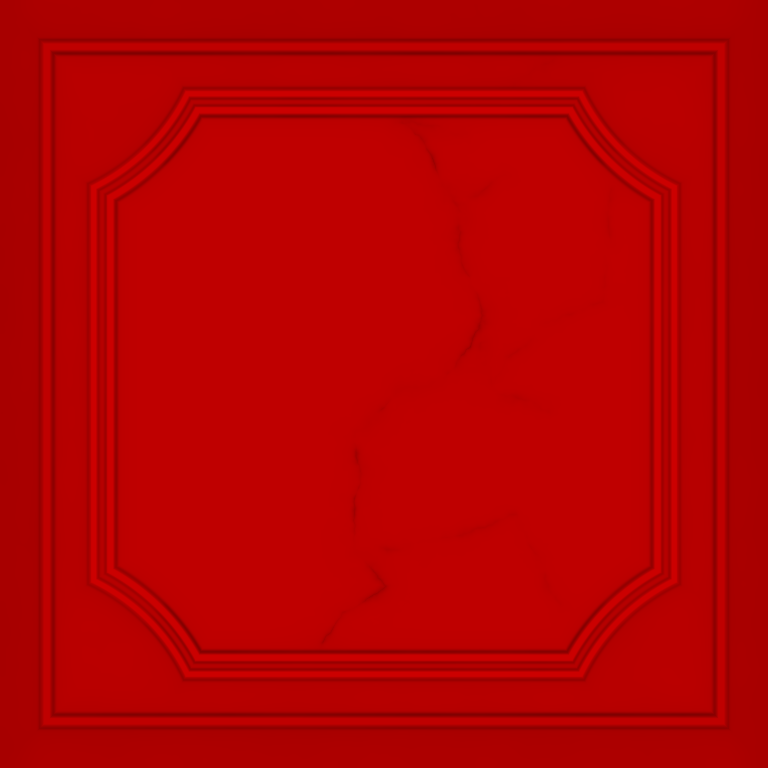
Write a Shadertoy shader that draws this texture.

```glsl
vec2 hashGradient(vec2 cell) {
    vec2 h = vec2(dot(cell, vec2(127.1, 311.7)), dot(cell, vec2(269.5, 183.3)));
    return 2.0 * fract(sin(h) * 43758.5) - 1.0;
}

float gradientNoise(vec2 p) {
    vec2 i = floor(p), f = fract(p);
    vec2 u = f * f * f * (f * (f * 6.0 - 15.0) + 10.0);
    vec2 e = vec2(0.0, 1.0);
    float low = mix(dot(hashGradient(i), f),
                    dot(hashGradient(i + e.yx), f - e.yx), u.x);
    float high = mix(dot(hashGradient(i + e), f - e),
                     dot(hashGradient(i + e.yy), f - e.yy), u.x);
    return mix(low, high, u.y);
}

float fbm(vec2 p) {
    float sum = 0.0, amplitude = 0.6;
    for (int i = 0; i < 4; i++) {
        sum += amplitude * gradientNoise(p);
        p = p * 2.03 + 17.3;
        amplitude *= 0.5;
    }
    return sum;
}

float segmentDistance(vec2 p, vec2 a, vec2 b) {
    vec2 ab = b - a;
    return length(p - a - ab * clamp(dot(p - a, ab) / dot(ab, ab), 0.0, 1.0));
}

// Depth inside a square of the given half size
float squareDepth(vec2 q, float halfSize) {
    return halfSize - max(q.x, q.y);
}

// Depth inside a square whose corners are scooped out by circles
float scoopedDepth(vec2 q, float halfSize, float centre, float radius) {
    return min(squareDepth(q, halfSize), length(q - centre) - radius);
}

float stripe(float depth, float middle, float halfWidth, float soft) {
    return 1.0 - smoothstep(halfWidth - soft, halfWidth + soft, abs(depth - middle));
}

float groove(float depth, float middle, float width) {
    float x = (depth - middle) / width;
    return exp(-x * x);
}

float shade(float depth, float reach) {
    return exp(-abs(depth) / reach);
}

float mainVein(vec2 p) {
    vec2 path[13] = vec2[13](
        vec2(0.53, 0.84), vec2(0.592, 0.74), vec2(0.602, 0.66), vec2(0.63, 0.59),
        vec2(0.618, 0.555), vec2(0.58, 0.51), vec2(0.52, 0.485), vec2(0.462, 0.427),
        vec2(0.465, 0.362), vec2(0.456, 0.29), vec2(0.50, 0.235), vec2(0.443, 0.20),
        vec2(0.417, 0.165));
    float d = 1.0;
    for (int i = 0; i < 12; i++) d = min(d, segmentDistance(p, path[i], path[i + 1]));
    return d;
}

float sideVeins(vec2 p) {
    vec4 branch[11] = vec4[11](
        vec4(0.53, 0.84, 0.605, 0.833), vec4(0.592, 0.74, 0.66, 0.77),
        vec4(0.63, 0.55, 0.64, 0.485), vec4(0.64, 0.485, 0.72, 0.47),
        vec4(0.50, 0.285, 0.59, 0.30), vec4(0.59, 0.30, 0.675, 0.325),
        vec4(0.675, 0.325, 0.73, 0.21), vec4(0.795, 0.75, 0.785, 0.61),
        vec4(0.785, 0.61, 0.70, 0.575), vec4(0.70, 0.575, 0.64, 0.50),
        vec4(0.72, 0.92, 0.67, 0.89));
    float d = 1.0;
    for (int i = 0; i < 11; i++) d = min(d, segmentDistance(p, branch[i].xy, branch[i].zw));
    return d;
}

// Marble darkening: broken thin cracks within faint smudges
float marble(vec2 p) {
    vec2 warped = p + 0.025 * vec2(fbm(p * 14.0), fbm(p * 14.0 + 41.0));
    warped += 0.006 * vec2(fbm(p * 55.0 + 9.0), fbm(p * 55.0 + 73.0));
    float broken = smoothstep(-0.12, 0.32, fbm(p * 17.0 + 5.0));
    float main = mainVein(warped), side = sideVeins(warped);
    float cracks = 0.13 * broken * shade(main, 0.003) + 0.05 * broken * shade(side, 0.004);
    float smudge = 0.022 * shade(main, 0.018) + 0.012 * shade(side, 0.014);
    return cracks + smudge * (0.8 + 1.2 * fbm(p * 32.0));
}

void mainImage(out vec4 fragColor, in vec2 fragCoord) {
    vec2 uv = fragCoord / iResolution.xy;
    vec2 q = abs(uv - 0.5);
    float soft = max(0.0012, 0.75 / iResolution.y);
    float frame = squareDepth(q, 0.448);
    float panel = scoopedDepth(q, 0.385, 0.495, 0.259);
    float wear = fbm(uv * 9.0);

    // Flat levels: border, surround and centre
    float red = 0.68 - 0.022 * smoothstep(0.44, 0.5, q.x);
    red = mix(red, 0.727, smoothstep(-soft, soft, frame));
    red = mix(red, 0.75, smoothstep(-soft, soft, panel - 0.035));

    // Soft shadows beside the mouldings
    red -= 0.05 * shade(frame - 0.009, 0.014) + 0.03 * shade(panel, 0.012);
    red -= 0.025 * shade(panel - 0.037, 0.012);
    red += 0.014 * wear * smoothstep(0.02, -0.02, panel);
    red -= marble(uv);

    // Raised mouldings
    red = mix(red, 0.75, stripe(frame, 0.009, 0.0045, soft));
    red = mix(red, 0.715, stripe(panel, 0.018, 0.018, soft));
    red = mix(red, 0.80, stripe(panel, 0.007, 0.0035, soft));
    red = mix(red, 0.795, stripe(panel, 0.0287, 0.0042, soft));

    // Dark grooves, deeper along horizontal edges
    float depth = mix(0.75, 1.0, smoothstep(-0.01, 0.01, q.y - q.x)) * (1.0 + 0.35 * wear);
    float cuts = 0.13 * groove(frame, 0.0005, 0.0025) + 0.19 * groove(frame, 0.0175, 0.003);
    cuts += 0.11 * groove(panel, 0.0, 0.0025) + 0.13 * groove(panel, 0.0135, 0.002);
    cuts += 0.12 * groove(panel, 0.0222, 0.002) + 0.19 * groove(panel, 0.0365, 0.0027);
    red -= cuts * depth;

    fragColor = vec4(clamp(red, 0.0, 1.0), 0.0, 0.0, 1.0);
}
```
